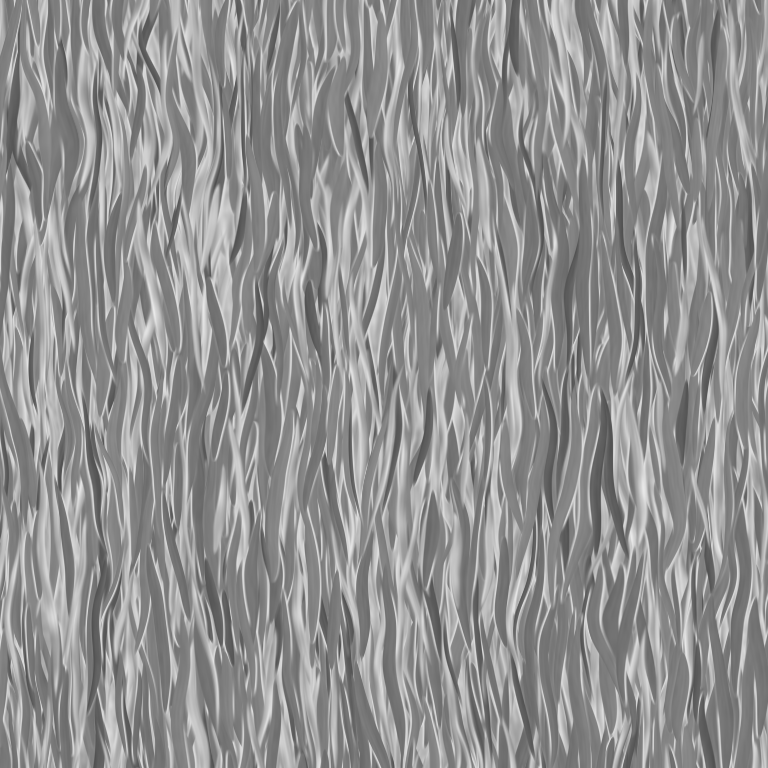
Reproduce this texture procedurally as a three.js fragment shader.

```glsl
// Fibrous grey bark: wavy upright ribbons with pointed ends, woven over a pale ground.
// Layers of jittered columns are painted back to front; every ribbon has a flat
// body with fine fibres and a pale rim, and some are bright or dark slivers.

varying vec2 vUv;

const int LAYERS = 11;
const float COLUMNS = 26.0;       // ribbons across, per layer
const float MIN_LENGTH = 0.10;    // ribbon length range
const float MAX_LENGTH = 0.34;
const float MIN_HALF_WIDTH = 0.0032;
const float MAX_HALF_WIDTH = 0.0098;
const float MAX_SLOPE = 0.17;
const float BEND = 0.0055;
const float RIM_WIDTH = 0.0040;
const float EDGE = 0.0010;        // edge softness
const float LIGHT_SHARE = 0.30;
const float DARK_SHARE = 0.14;
const float DARK_TONE = 0.365;
const float BODY_LOW = 0.435;
const float BODY_HIGH = 0.525;
const float LIGHT_LOW = 0.50;
const float LIGHT_HIGH = 0.92;
const float RIM_TONE = 0.86;

float hash(vec2 p) {
  return fract(sin(dot(p, vec2(127.1, 311.7))) * 43758.5453);
}

float noise(vec2 p) {
  vec2 i = floor(p);
  vec2 f = fract(p);
  f = f * f * (3.0 - 2.0 * f);
  float low = mix(hash(i), hash(i + vec2(1.0, 0.0)), f.x);
  float high = mix(hash(i + vec2(0.0, 1.0)), hash(i + vec2(1.0, 1.0)), f.x);
  return mix(low, high, f.y);
}

// Pale ground with upright streaks and small blotches
float groundTone(vec2 p) {
  float blotch = noise(p * vec2(85.0, 24.0));
  float streak = noise(p * vec2(190.0, 26.0) + 31.0);
  float speck = noise(p * vec2(230.0, 110.0) + 57.0);
  return mix(LIGHT_LOW, LIGHT_HIGH, 0.45 * blotch + 0.4 * streak + 0.15 * speck);
}

// Paints one ribbon of a column over the tone below it
float paintRibbon(float below, vec2 p, float column, float layer) {
  vec2 lane = vec2(column, layer * 17.0);
  float len = mix(MIN_LENGTH, MAX_LENGTH, hash(lane + 0.3));
  float along = p.y / len + hash(lane + 0.7);
  vec2 id = lane + vec2(0.0, 1.37 * floor(along));
  float t = 2.0 * fract(along) - 1.0;
  float y = 0.5 * t * len;

  // Centre line and pointed outline
  float centre = (column + 0.2 + 0.6 * hash(id + 2.1)) / COLUMNS;
  centre += MAX_SLOPE * (2.0 * hash(id + 3.3) - 1.0) * y;
  centre += BEND * sin(y * mix(14.0, 34.0, hash(id + 4.7)) + 6.28 * hash(id + 5.9));
  float x = p.x - centre;
  float kind = hash(id + 6.1);
  float isLight = step(kind, LIGHT_SHARE);
  float isDark = step(1.0 - DARK_SHARE, kind);
  float halfWidth = mix(MIN_HALF_WIDTH, MAX_HALF_WIDTH, hash(id + 7.3));
  halfWidth *= (1.0 - 0.3 * isLight - 0.25 * isDark) * pow(max(1.0 - t * t, 0.0), 0.7);
  float d = abs(x) - halfWidth;
  float present = smoothstep(0.0, 0.0025, halfWidth);

  // Body with fibres, shaded from one side to the other
  float side = hash(id + 8.9) < 0.5 ? -1.0 : 1.0;
  float across = clamp(side * x / max(halfWidth, 0.001), -1.0, 1.0);
  float fibre = noise(vec2(x * 420.0, p.y * 16.0) + id * 3.1) - 0.5;
  float body = mix(BODY_LOW, BODY_HIGH, hash(id + 9.7)) + 0.02 * across + 0.035 * fibre;
  float gleam = noise(vec2(x * 150.0, p.y * 34.0) + id * 5.3);
  float light = mix(LIGHT_LOW, LIGHT_HIGH, 0.55 * gleam + 0.25 + 0.25 * across);
  body = mix(body, light + 0.08 * fibre, isLight);
  body = mix(body, DARK_TONE + 0.04 * across + 0.04 * fibre, isDark);

  // Pale rim, stronger on one side and broken along the length
  float rim = 1.0 - smoothstep(0.0005, RIM_WIDTH, d);
  rim *= mix(0.12, 1.0, smoothstep(-0.003, 0.003, side * x));
  rim *= smoothstep(0.25, 0.7, noise(vec2(p.y * 24.0, kind * 91.0)));
  float tone = mix(below, RIM_TONE, rim * present * (1.0 - 0.8 * isLight));

  float softness = EDGE * (1.0 + 0.8 * isLight);
  float cover = 1.0 - smoothstep(-softness, softness, d);
  return mix(tone, body, cover * present);
}

void main() {
  // Shared flow bends neighbouring ribbons together
  vec2 p = vUv;
  p.x += 0.024 * (noise(vUv * vec2(8.0, 6.0)) - 0.5);
  p.x += 0.010 * (noise(vUv * vec2(22.0, 16.0) + 8.0) - 0.5);

  float tone = groundTone(p);
  for (int i = 0; i < LAYERS; i++) {
    float layer = float(i) + 1.0;
    vec2 q = p + vec2(hash(vec2(layer, 4.0)), 0.0);
    float column = floor(q.x * COLUMNS);
    for (int j = -1; j <= 1; j++) {
      tone = paintRibbon(tone, q, column + float(j), layer);
    }
  }

  // Faint fine grain over everything
  tone += 0.025 * (noise(p * vec2(330.0, 70.0)) - 0.5);
  gl_FragColor = vec4(vec3(tone), 1.0);
}
```
